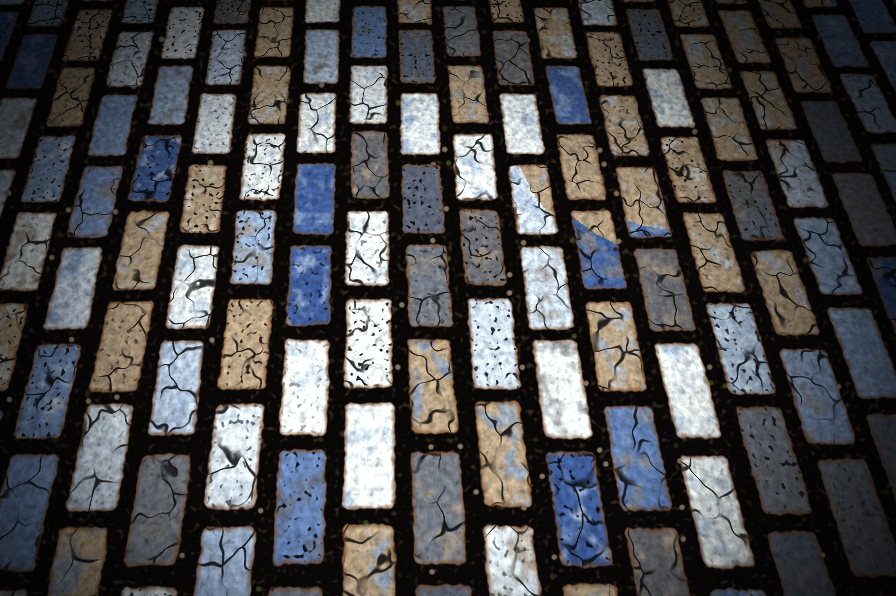
This texture is drawn by a Shadertoy shader. Its source:

```glsl
// Weathered blue cobblestones in staggered columns, receding upward over dark gritty soil.

const vec3 SOIL  = vec3(0.035, 0.027, 0.025);
const vec3 EARTH = vec3(0.26, 0.20, 0.15);
const vec3 PALE  = vec3(0.91, 0.94, 0.94);
const vec3 BLUE  = vec3(0.44, 0.56, 0.73);
const vec3 DEEP  = vec3(0.22, 0.33, 0.55);
const vec3 SLATE = vec3(0.34, 0.36, 0.40);
const vec3 TAN   = vec3(0.68, 0.60, 0.49);
const vec3 RUST  = vec3(0.46, 0.28, 0.15);

const float ASPECT = 1.506;
const vec2 CELL = vec2(1.0, 1.65);        // proportions of one paving cell
const vec2 HALF_STONE = vec2(0.365, 0.715);

vec2 hash2(vec2 p) {
    vec3 a = fract(vec3(p.xyx) * vec3(0.1031, 0.1030, 0.0973));
    a += dot(a, a.yzx + 33.33);
    return fract((a.xx + a.yz) * a.zy);
}

// Gradient noise, roughly -0.7 to 0.7
float noise(vec2 p) {
    vec2 i = floor(p), f = fract(p);
    vec2 u = f * f * f * (f * (f * 6.0 - 15.0) + 10.0);
    vec2 c = vec2(0.0, 1.0);
    float a = dot(hash2(i) * 2.0 - 1.0, f);
    float b = dot(hash2(i + c.yx) * 2.0 - 1.0, f - c.yx);
    float d = dot(hash2(i + c.xy) * 2.0 - 1.0, f - c.xy);
    float e = dot(hash2(i + c.yy) * 2.0 - 1.0, f - c.yy);
    return mix(mix(a, b, u.x), mix(d, e, u.x), u.y);
}

float fbm(vec2 p) {
    float sum = 0.0, amp = 1.0;
    for (int i = 0; i < 3; i++) {
        sum += amp * noise(p);
        p = p * 2.03 + 17.0;
        amp *= 0.55;
    }
    return sum;
}

float roundedBox(vec2 p, vec2 halfSize, float radius) {
    vec2 d = abs(p) - halfSize + radius;
    return length(max(d, 0.0)) + min(max(d.x, d.y), 0.0) - radius;
}

// Gap between the two nearest cell points: zero along fracture lines
float fracture(vec2 p) {
    vec2 base = floor(p);
    float near = 9.0, next = 9.0;
    for (int y = -1; y <= 1; y++)
    for (int x = -1; x <= 1; x++) {
        vec2 cell = base + vec2(x, y);
        float d = length(cell + hash2(cell) - p);
        next = min(next, max(near, d));
        near = min(near, d);
    }
    return next - near;
}

// Column and row coordinates on the receding ground; depth runs down from the top
vec2 groundCoord(float x, float depth, float columnWidth) {
    return vec2((x - 0.62) / columnWidth, 16.47 - 26.75 / (depth + 1.5725));
}

vec3 soilColor(vec2 p) {
    float grain = smoothstep(0.08, 0.6, noise(p * 105.0) + 0.35 * noise(p * 37.0));
    vec3 color = mix(SOIL, EARTH, 0.75 * grain);
    vec2 cell = floor(p * 38.0), pick = hash2(cell + 71.0);
    vec2 offset = fract(p * 38.0) - 0.3 - 0.4 * hash2(cell + 9.0);
    float fleck = step(0.93, pick.x) * (1.0 - smoothstep(0.10, 0.24, length(offset)));
    vec3 fleckColor = mix(TAN, vec3(0.30, 0.36, 0.12), step(0.75, pick.y));
    return mix(color, fleckColor, 0.75 * fleck);
}

vec3 stoneColor(vec2 q, vec2 id, float warmth, float light) {
    vec2 pick = hash2(id + 31.0), kind = hash2(id + 57.0);
    vec2 s = q + pick * 40.0;
    float paleness = smoothstep(0.15, 0.75, pick.x * (0.5 + 0.6 * light));
    vec3 base = mix(mix(DEEP, BLUE, smoothstep(0.0, 0.45, pick.x)), PALE, paleness);
    base = mix(base, TAN, step(0.86, kind.x + 0.75 * warmth));
    base = mix(base, SLATE, 0.85 * step(0.85, kind.y));

    // Broad stains and fine mineral grain
    vec3 stain = mix(mix(BLUE, PALE, pick.y), mix(SLATE, TAN, kind.x), step(0.6, kind.y));
    vec3 color = mix(base, stain, 0.65 * smoothstep(-0.05, 0.45, fbm(s * 2.4)));
    color *= 1.0 + 0.32 * fbm(s * 9.0);

    // Pits and branching cracks, stronger on some stones
    float pits = smoothstep(0.18, 0.42, noise(s * 13.0) + 0.35 * noise(s * 4.0));
    color *= 1.0 - pits * mix(0.15, 0.85, smoothstep(0.4, 0.9, pick.y));
    vec2 bend = vec2(noise(s * 4.0), noise(s * 4.0 + 23.0));
    float crack = 1.0 - smoothstep(0.02, 0.09, fracture(s * 1.9 + 0.4 * bend));
    crack *= step(0.38, kind.x) * smoothstep(-0.25, 0.1, noise(s * 2.0 + 5.0));
    return mix(color, SOIL, 0.85 * crack);
}

void mainImage(out vec4 fragColor, in vec2 fragCoord) {
    vec2 p = fragCoord / iResolution.xy * vec2(ASPECT, 1.0);
    float depth = 1.0 - p.y;
    float columnWidth = 0.0482 * (depth + 1.5725);
    vec2 ground = groundCoord(p.x, depth, columnWidth);

    // Alternate columns are staggered by nearly half a stone
    float column = floor(ground.x + 0.5);
    ground.y -= 0.42 * mod(column, 2.0) + 0.0015 * column * column;
    vec2 id = vec2(column, floor(ground.y + 0.5));
    vec2 jitter = hash2(id + 113.0) - 0.5;
    vec2 q = (ground - id) * CELL - 0.045 * jitter;
    q.x += 0.05 * jitter.y * q.y;

    // Chipped outline
    float edge = roundedBox(q, HALF_STONE + 0.035 * jitter.yx, 0.08);
    vec2 chip = q + id * 7.3;
    edge += 0.035 * noise(chip * 4.0) + 0.03 * noise(chip * 11.0);
    float blur = 0.8 / (iResolution.y * columnWidth) + 0.006;
    float cover = 1.0 - smoothstep(-blur, blur, edge);

    // Warm stones gather at upper right; light falls off toward the borders
    float warmth = exp(-dot(vec2(p.x - 1.13, depth - 0.18), vec2(p.x - 1.13, depth - 0.18)) * 16.0);
    float reach = length(vec2((p.x - 0.72) / 0.85, (depth - 0.6) / 0.75));
    float light = 1.0 - 0.87 * smoothstep(0.35, 1.1, reach);

    vec3 stone = stoneColor(q, id, warmth, light);
    float rim = smoothstep(-0.07, 0.0, edge + 0.04 * noise(chip * 6.0));
    stone = mix(stone, RUST, 0.65 * rim) * (0.1 + 1.0 * light);
    vec3 color = mix(soilColor(p) * (0.25 + 0.75 * light), stone, cover);
    fragColor = vec4(clamp(color, 0.0, 1.0), 1.0);
}
```
